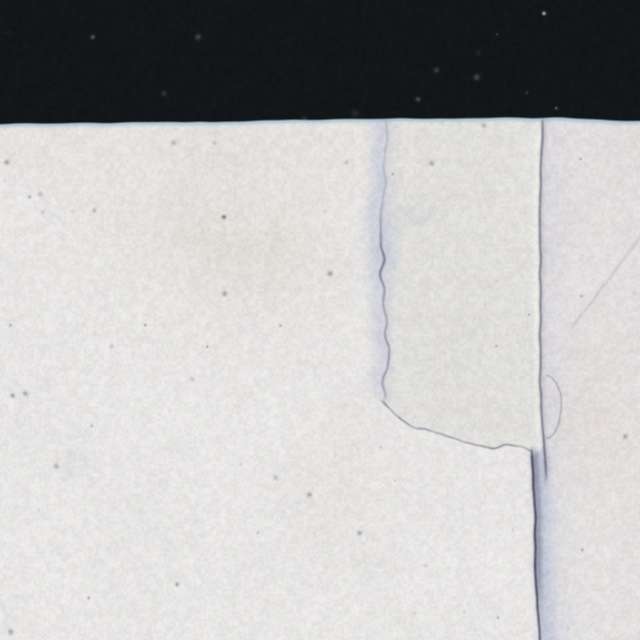
Give the GLSL for this texture, as a Shadertoy shader.

```glsl
// Worn pale paper with creases, a torn flap and a dark strip along the top.

const vec3 BACKDROP = vec3(0.075, 0.088, 0.098);
const vec3 PAPER = vec3(0.907, 0.901, 0.898);
const vec3 FLAP = vec3(0.872, 0.868, 0.854);
const vec3 SIDE_SHEET = vec3(0.882, 0.867, 0.867);
const vec3 RIM = vec3(0.60, 0.73, 0.80);
const vec3 INK = vec3(0.30, 0.31, 0.40);
const vec3 BLUE_STAIN = vec3(0.74, 0.76, 0.84);
const vec3 WARM_STAIN = vec3(0.865, 0.845, 0.815);
const float FLAP_LEFT = 0.597;
const float FLAP_BOTTOM = 0.297;
const float CURL_HEIGHT = 0.075;
const float CURL_LENGTH = 0.07;
const float GRAIN = 0.042;
const float FIBRE = 0.030;

float hash(vec2 cell) {
    uvec2 q = uvec2(ivec2(cell)) * uvec2(1597334673u, 3812015801u);
    uint n = (q.x ^ q.y) * 1597334673u;
    n = (n ^ (n >> 15u)) * 2246822519u;
    return float((n ^ (n >> 13u)) >> 8u) / 16777216.0;
}

float noise(vec2 p) {
    vec2 i = floor(p), f = fract(p);
    f = f * f * (3.0 - 2.0 * f);
    return mix(mix(hash(i), hash(i + vec2(1, 0)), f.x),
               mix(hash(i + vec2(0, 1)), hash(i + vec2(1, 1)), f.x), f.y);
}

float fbm(vec2 p) {
    float sum = 0.0, weight = 0.5;
    for (int i = 0; i < 4; i++) {
        sum += weight * noise(p);
        p = p * 2.03 + 17.0;
        weight *= 0.5;
    }
    return sum / 0.9375;
}

float bell(float d, float width) { return exp(-d * d / (width * width)); }

float blob(vec2 p, vec2 center, vec2 radius) {
    vec2 q = (p - center) / radius;
    return exp(-dot(q, q));
}

float segment(vec2 p, vec2 a, vec2 b) {
    vec2 ab = b - a;
    return length(p - a - ab * clamp(dot(p - a, ab) / dot(ab, ab), 0.0, 1.0));
}

// One randomly placed fleck in a sparse share of the grid cells.
float flecks(vec2 p, float cells, float share) {
    vec2 q = p * cells, id = floor(q);
    vec2 center = 0.25 + 0.5 * vec2(hash(id + 31.0), hash(id + 73.0));
    float size = mix(0.06, 0.16, hash(id + 11.0));
    return step(hash(id), share) * bell(length(q - id - center), size) * hash(id + 5.0);
}

void mainImage(out vec4 fragColor, in vec2 fragCoord) {
    vec2 p = fragCoord / iResolution.xy;
    float px = 1.0 / iResolution.y;
    float wobble = noise(vec2(p.y * 42.0, 3.0)) - 0.5;

    // Curves of the top edge, creases and tear
    float edgeY = 0.807 + 0.009 * smoothstep(0.0, 0.85, p.x)
                - 0.005 * smoothstep(0.85, 1.0, p.x) + 0.002 * (noise(p.xx * 24.0) - 0.5);
    float creaseX = FLAP_LEFT + 0.005 * smoothstep(0.60, 0.80, p.y)
                  + 0.009 * bell(p.y - 0.455, 0.055) + 0.008 * wobble;
    float seamX = 0.844 + 0.003 * smoothstep(0.7, 0.81, p.y)
                + 0.009 * smoothstep(0.40, 0.25, p.y) + 0.002 * wobble;
    float gapX = 0.831 + 0.005 * smoothstep(0.30, 0.20, p.y)
               + 0.008 * smoothstep(0.11, 0.0, p.y) + 0.002 * wobble;
    float curl = CURL_HEIGHT * exp(-max(p.x - FLAP_LEFT, 0.0) / CURL_LENGTH);
    float tearY = FLAP_BOTTOM + curl + 0.010 * (noise(vec2(p.x * 48.0, 9.0)) - 0.5);
    float tearDist = (p.y - tearY) / length(vec2(1.0, curl / CURL_LENGTH));

    // Sheets and broad stains
    float rightX = mix(gapX, seamX, smoothstep(0.28, 0.31, p.y));
    float side = smoothstep(-0.002, 0.002, p.x - rightX);
    float flap = smoothstep(-0.004, 0.004, p.x - creaseX)
               * smoothstep(-0.004, 0.004, tearDist) * (1.0 - side);
    vec3 color = mix(PAPER, FLAP, flap * (0.72 + 0.28 * blob(p, vec2(0.70, 0.52), vec2(0.09, 0.14))));
    color = mix(color, SIDE_SHEET, side * (0.5 + 0.5 * smoothstep(0.1, 0.6, p.y)));
    float warm = 0.75 * blob(p, vec2(0.37, 0.64), vec2(0.20, 0.13))
               + 0.40 * blob(p, vec2(0.20, 0.79), vec2(0.40, 0.07))
               + 0.45 * blob(p, vec2(0.54, 0.25), vec2(0.07, 0.09))
               + 0.35 * blob(p, vec2(0.93, 0.32), vec2(0.07, 0.12));
    color = mix(color, WARM_STAIN, warm * (0.35 + 0.7 * fbm(p * 7.0)));
    color += 0.022 * (fbm(p * 9.0 + 40.0) - 0.5);
    color -= 0.045 * blob(p, vec2(0.115, 0.275), vec2(0.025)) * noise(p * 55.0);

    // Soft blue staining beside the folds
    float onCrease = smoothstep(0.365, 0.385, p.y);
    float onGap = smoothstep(0.305, 0.285, p.y);
    float patchy = 0.45 + 0.8 * fbm(p * vec2(34.0, 18.0));
    float stain = 0.55 * onCrease * bell(p.x - creaseX + 0.008, 0.016)
                + 0.50 * blob(p, vec2(0.606, 0.62), vec2(0.017, 0.07))
                + 0.20 * blob(p, vec2(0.64, 0.66), vec2(0.04, 0.02))
                + 0.70 * onGap * bell(p.x - gapX - 0.012, 0.014)
                + 0.25 * side * bell(p.x - seamX, 0.04);
    color = mix(color, BLUE_STAIN, clamp(stain * patchy, 0.0, 0.85));

    // Fold and tear lines
    float fine = max(0.0017, px);
    float creaseInk = 0.16 + 0.38 * bell(p.y - 0.59, 0.055) + 0.22 * bell(p.y - 0.44, 0.07);
    float ink = onCrease * creaseInk * bell(p.x - creaseX, fine * 1.4);
    float onTear = smoothstep(0.590, 0.602, p.x) * smoothstep(0.835, 0.825, p.x);
    ink += 0.36 * onTear * bell(tearDist, fine * 1.2) * (0.6 + 0.7 * noise(p.xx * 65.0));
    float onSeam = smoothstep(0.235, 0.27, p.y);
    ink += onSeam * (0.46 * bell(p.x - seamX, fine * 1.3)
         + 0.16 * side * bell(p.x - seamX, 0.006));
    ink += onGap * (0.72 * bell(p.x - gapX, fine * 1.4)
         + 0.38 * bell(p.x - gapX - 0.005, 0.006) * smoothstep(0.0, 0.12, p.y));
    color += 0.035 * onSeam * bell(p.x - seamX + 0.007, 0.004);

    // Looped stain outline and faint diagonal scratch
    vec2 loopRadius = vec2(0.024, 0.050);
    vec2 q = p - vec2(0.853, 0.365) + 0.003 * (noise(p * 60.0) - 0.5);
    float k = length(q / loopRadius);
    float loopDist = (k - 1.0) * k / max(length(q / (loopRadius * loopRadius)), 0.001);
    ink += 0.24 * smoothstep(-0.002, 0.005, q.x) * bell(loopDist, fine);
    ink += 0.12 * bell(segment(p, vec2(0.895, 0.49), vec2(1.01, 0.642)), 0.003);

    // Paper specks and grain
    ink += 0.70 * bell(length(p - vec2(0.350, 0.661)), 0.0032);
    ink += 0.35 * bell(length(p - vec2(0.977, 0.318)), 0.004);
    ink += 0.45 * flecks(p, 38.0, 0.06);
    color = mix(color, INK, clamp(ink, 0.0, 0.9));
    color += GRAIN * (noise(p * 256.0) - 0.5) + FIBRE * (noise(p * 120.0 + 50.0) - 0.5);
    color += 0.010 * (vec3(noise(p * 95.0), noise(p * 95.0 + 30.0), noise(p * 95.0 + 60.0)) - 0.5);

    // Blue rim and dark strip with dust
    float depth = edgeY - p.y;
    color = mix(color, RIM, 0.75 * bell(depth - 0.001, 0.0045));
    float dust = 0.40 * flecks(p + 2.0, 30.0, 0.09)
               + 0.80 * bell(length(p - vec2(0.850, 0.979)), 0.003)
               + 0.35 * bell(length(p - vec2(0.869, 0.831)), 0.0025);
    vec3 backdrop = BACKDROP + 0.016 * (noise(p * 190.0) - 0.5) + 0.7 * dust;
    float paperMask = smoothstep(-max(0.0022, px), max(0.0022, px), depth);
    fragColor = vec4(clamp(mix(backdrop, color, paperMask), 0.0, 1.0), 1.0);
}
```
